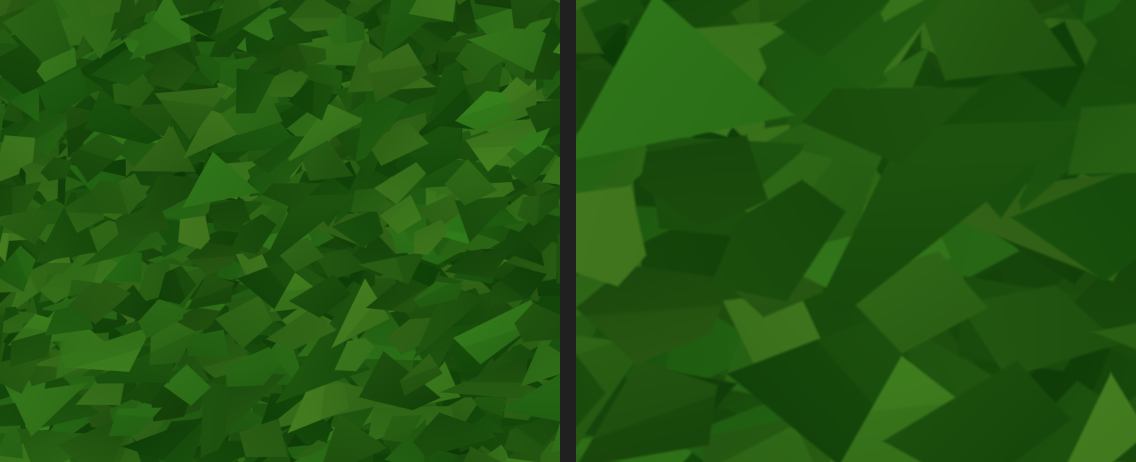
Left: the whole. Right: its middle third, enlarged.
Reproduce this background procedurally as a Shadertoy shader.

```glsl
// Low-poly foliage: layers of scattered, irregular convex facets in greens,
// each cut from a few random half-planes and painted over the layer below.
// Facets are wider than tall, tilt gently upward and carry soft shading.

vec4 hash4(vec3 seed) {
    vec4 h = fract(seed.xyzx * vec4(0.1031, 0.1030, 0.0973, 0.1099));
    h += dot(h, h.wzxy + 33.33);
    return fract((h.xxyz + h.yzzw) * h.zywx);
}

float gradientNoise(vec2 p) {
    vec2 cell = floor(p), f = fract(p);
    vec2 u = f * f * f * (f * (f * 6.0 - 15.0) + 10.0);
    vec4 corner;
    for (int i = 0; i < 4; i++) {
        vec2 o = vec2(i & 1, i >> 1);
        vec2 slope = hash4(vec3(cell + o, 7.0)).xy * 2.0 - 1.0;
        corner[i] = dot(slope, f - o);
    }
    return mix(mix(corner.x, corner.y, u.x), mix(corner.z, corner.w, u.x), u.y);
}

// Signed distance, in canvas heights, to a random convex polygon around d = 0
float facetDistance(vec2 d, vec2 scale, vec3 id, vec4 shape) {
    vec2 box = (abs(d) - 1.1) / scale;
    float dist = max(box.x, box.y);
    int sides = 3 + int(shape.z * 2.6);
    for (int i = 0; i < sides; i++) {
        vec4 h = hash4(id + vec3(0.0, 0.0, 20.7 + 9.3 * float(i)));
        float angle = 6.2832 * (shape.w + (float(i) + 0.45 * h.x) / float(sides));
        vec2 normal = vec2(cos(angle), sin(angle));
        float edge = dot(normal, d) - mix(0.24, 0.53, h.y);
        dist = max(dist, edge / length(normal * scale));
    }
    return dist;
}

// Dark to light green, with warmth leaning to olive or emerald
vec3 leafColor(float tone, float warmth) {
    vec3 color = mix(vec3(0.075, 0.265, 0.035), vec3(0.225, 0.475, 0.11), tone);
    return color + vec3(0.075, 0.008, 0.02) * warmth * (0.3 + max(tone, 0.0));
}

void mainImage(out vec4 fragColor, in vec2 fragCoord) {
    vec2 p = fragCoord / iResolution.y;
    float soft = max(0.0016, 0.8 / iResolution.y);
    vec2 scale = vec2(8.6, 12.6);
    vec3 color = leafColor(0.05, 0.0);

    for (int layer = 0; layer < 5; layer++) {
        // Each layer has its own tilt and offset
        float depth = float(layer);
        float tilt = 0.16 + 0.13 * (depth - 2.0);
        float c = cos(tilt), s = sin(tilt);
        vec2 q = vec2(c * p.x + s * p.y, c * p.y - s * p.x) * scale;
        q += depth * vec2(3.37, 5.71) + 40.0;
        vec2 base = floor(q);

        for (int k = 0; k < 9; k++) {
            vec2 cell = base + vec2(k % 3, k / 3) - 1.0;
            vec3 id = vec3(cell, depth * 71.3);
            vec4 shape = hash4(id);
            vec2 d = q - cell - mix(vec2(0.15), vec2(0.85), shape.xy);
            float dist = facetDistance(d, scale, id, shape);
            if (dist > soft) continue;

            // Flat tone, a gentle ramp and sometimes a fold across the facet
            vec4 look = hash4(id + vec3(0.0, 0.0, 11.9));
            float angle = 6.2832 * look.y;
            float across = dot(d, vec2(cos(angle), sin(angle)));
            float tone = 0.92 * pow(look.x, 1.5) + 0.04 * depth - 0.09;
            tone += 0.13 * across;
            float fold = smoothstep(-soft, soft, (across - 0.06) / scale.y);
            tone += 0.13 * step(0.6, look.z) * (fold - 0.5);
            color = mix(color, leafColor(tone, look.w - 0.5),
                        smoothstep(soft, -soft, dist));
        }
    }

    // Broad, faint variation of light
    color *= 1.0 + 0.10 * gradientNoise(p * 3.5 + 5.0);
    fragColor = vec4(color, 1.0);
}
```
